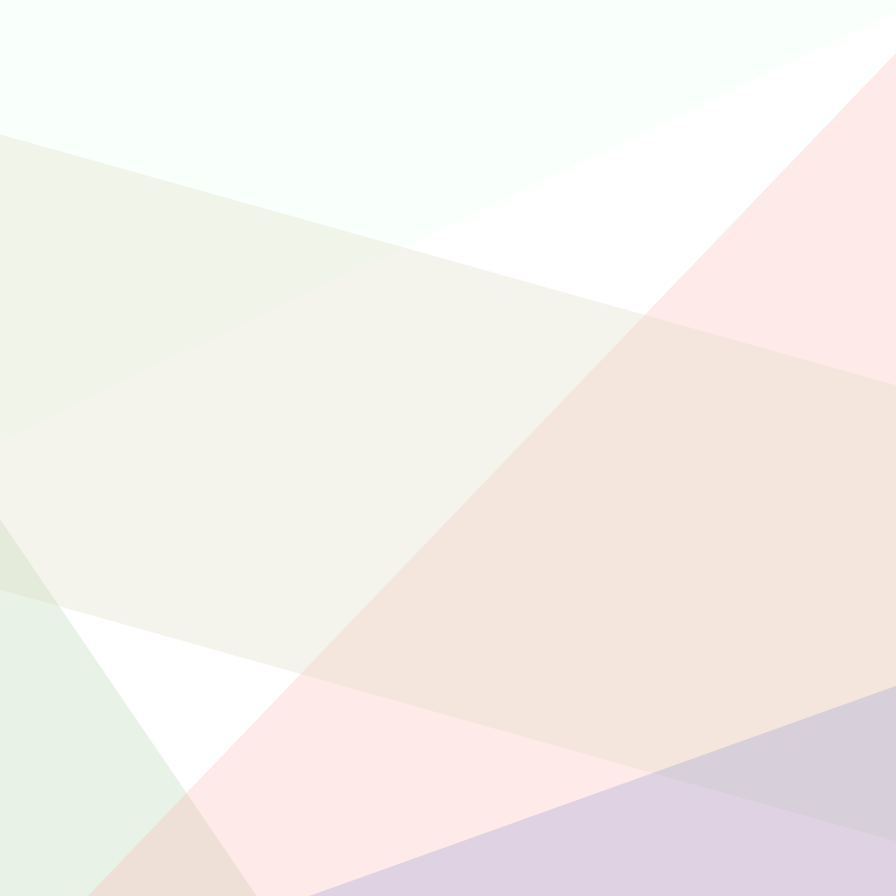
Reproduce this background procedurally as a WebGL 1 fragment shader.

```glsl
precision highp float;
// Draws large translucent pastel planes crossing on a white ground.

uniform vec2 u_resolution;

// Smooth coverage of the half plane to the left of the line from a to b
float leftOf(vec2 p, vec2 a, vec2 b) {
    vec2 along = normalize(b - a);
    float dist = along.x * (p.y - a.y) - along.y * (p.x - a.x);
    return clamp(0.5 + dist * u_resolution.y, 0.0, 1.0);
}

// Lays a translucent tint over the color below
vec3 glaze(vec3 below, vec3 tint, float opacity, float coverage) {
    return mix(below, tint, opacity * coverage);
}

void main() {
    vec2 p = gl_FragCoord.xy / u_resolution;

    // Half planes
    float mint = leftOf(p, vec2(0.0, 0.509), vec2(1.0, 0.987));
    float green = leftOf(p, vec2(0.2865, 0.0), vec2(0.0, 0.4206));
    float pink = leftOf(p, vec2(1.0, 0.941), vec2(0.098, 0.0));
    float violet = leftOf(p, vec2(1.0, 0.2345), vec2(0.345, 0.0));

    // Diagonal band between two nearly parallel edges
    float band = leftOf(p, vec2(0.0, 0.342), vec2(1.0, 0.061))
               * leftOf(p, vec2(1.0, 0.57), vec2(0.0, 0.85));

    // Layers from back to front
    vec3 color = vec3(1.0);
    color = glaze(color, vec3(0.76, 1.0, 0.84), 0.1, mint);
    color = glaze(color, vec3(0.57, 0.745, 0.51), 0.2, green);
    color = glaze(color, vec3(1.0, 0.627, 0.627), 0.22, pink);
    color = glaze(color, vec3(0.85, 0.846, 0.732), 0.28, band);
    color = glaze(color, vec3(0.5, 0.56, 0.8), 0.25, violet);

    gl_FragColor = vec4(color, 1.0);
}
```
